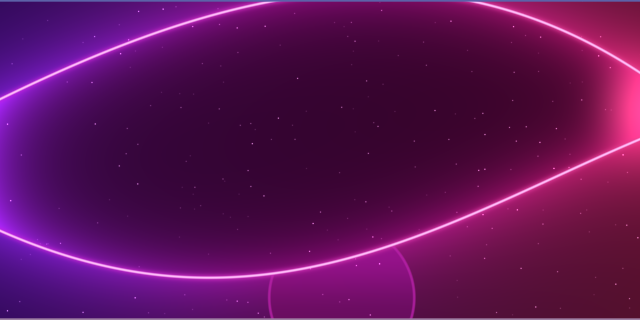
A Shadertoy shader for this background:

```glsl
// A neon lens: two glowing curves cross a violet-to-wine backdrop, with a disc below.
// Each curve is a quartic; its slope turns vertical offset into approximate distance.
// Hashed cells scatter the stars. Units: canvas height = 1, origin at lower left.

// Curves: height at x = 0, then the coefficients of x, x^2, x^3, x^4
const float UPPER_START = 0.690;
const vec4 UPPER_COEF = vec4(0.487, -0.0954, -0.0637, 0.0);
const float LOWER_START = 0.279;
const vec4 LOWER_COEF = vec4(-0.4414, 0.3044, 0.0647, -0.0354);

const float LINE_HALF_WIDTH = 0.0035;
const float HALO_REACH = 0.011;
const float INNER_REACH = 0.095;
const float OUTER_REACH = 0.13;
const float GLOW_GAIN = 0.58;

const vec2 DISC_CENTER = vec2(1.068, 0.07);
const float DISC_RADIUS = 0.2266;
const vec3 DISC_TOP = vec3(0.60, 0.07, 0.56);
const vec3 DISC_BOTTOM = vec3(0.42, 0.05, 0.38);
const vec3 DISC_RIM = vec3(0.72, 0.13, 0.66);

const vec3 INNER_LEFT = vec3(0.19, 0.02, 0.23);
const vec3 INNER_RIGHT = vec3(0.21, 0.01, 0.13);
const vec3 OUTER_LEFT = vec3(0.17, 0.03, 0.31);
const vec3 OUTER_RIGHT = vec3(0.32, 0.06, 0.17);
const vec3 GLOW_VIOLET = vec3(0.50, 0.13, 0.80);
const vec3 GLOW_MAGENTA = vec3(0.58, 0.05, 0.50);
const vec3 GLOW_PINK = vec3(0.72, 0.11, 0.40);
const vec3 TIP_PINK = vec3(0.66, 0.24, 0.36);
const vec3 CORE_COLOR = vec3(1.0, 0.74, 0.98);
const vec3 STAR_COLOR = vec3(0.90, 0.68, 0.88);
const vec3 TOP_EDGE = vec3(0.36, 0.38, 0.66);
const vec3 BOTTOM_EDGE = vec3(0.62, 0.50, 0.64);
const float EDGE_WIDTH = 0.0035;
const float STAR_RADIUS = 0.0022;

float hash(vec2 p) {
    vec3 q = fract(vec3(p.xyx) * 0.1031);
    q += dot(q, q.yzx + 33.33);
    return fract((q.x + q.y) * q.z);
}

// Signed distance to a quartic curve, positive above it
float curveDistance(vec2 p, float start, vec4 k) {
    float x = p.x;
    float height = start + x * (k.x + x * (k.y + x * (k.z + x * k.w)));
    float slope = k.x + x * (2.0 * k.y + x * (3.0 * k.z + x * 4.0 * k.w));
    return (p.y - height) / sqrt(1.0 + slope * slope);
}

// One star at most per cell, kept away from the cell borders
float starLayer(vec2 p, float cellSize, float density, float seed, float px) {
    vec2 cell = floor(p / cellSize);
    vec2 id = cell + seed;
    vec2 jitter = 0.2 + 0.6 * vec2(hash(id + 7.1), hash(id + 19.7));
    float d = length(p - (cell + jitter) * cellSize);
    float radius = max(STAR_RADIUS, 0.55 * px);
    float shine = hash(id + 41.3);
    return step(hash(id), density) * mix(0.15, 1.0, shine * shine)
        * exp(-d * d / (radius * radius));
}

void mainImage(out vec4 fragColor, in vec2 fragCoord) {
    float px = 1.0 / iResolution.y;
    vec2 p = fragCoord * px;
    float width = iResolution.x * px;
    p.x *= 2.0 / width;
    float across = p.x * 0.5;

    float upper = curveDistance(p, UPPER_START, UPPER_COEF);
    float lower = curveDistance(p, LOWER_START, LOWER_COEF);
    float inside = smoothstep(-px, px, min(-upper, lower));
    float below = smoothstep(px, -px, lower);

    // Backdrop and the disc hanging under the lower curve
    vec3 color = mix(mix(OUTER_LEFT, OUTER_RIGHT, across),
                     mix(INNER_LEFT, INNER_RIGHT, across), inside);

    // Wide glow along both curves, violet to pink
    vec3 tint = mix(GLOW_VIOLET, GLOW_MAGENTA, smoothstep(0.0, 0.5, across));
    tint = mix(tint, GLOW_PINK, smoothstep(0.5, 1.0, across));
    vec2 d = abs(vec2(upper, lower));
    vec2 glow = exp(-d / mix(OUTER_REACH, INNER_REACH, inside));
    color += GLOW_GAIN * tint * (1.0 - (1.0 - glow.x) * (1.0 - glow.y));

    // Light at the two ends of the lens
    color += inside * GLOW_VIOLET * 0.42 * exp(-p.x / 0.11);
    vec2 tip = (p - vec2(2.02, 0.66)) / vec2(0.13, 0.16);
    color += TIP_PINK * exp(-dot(tip, tip)) * mix(0.45, 1.0, inside);

    float disc = length(p - DISC_CENTER) - DISC_RADIUS;
    vec3 discFill = mix(DISC_BOTTOM, DISC_TOP, smoothstep(0.0, 0.22, p.y));
    color = mix(color, discFill, 0.9 * below * smoothstep(px, -px, disc));
    float rim = smoothstep(0.004 + px, 0.004 - px, abs(disc));
    color = mix(color, DISC_RIM, 0.8 * below * rim);

    // Stars in three sizes of cell
    float stars = 0.0;
    for (int i = 0; i < 3; i++) {
        float layer = float(i);
        stars += starLayer(p, 0.045 + 0.03 * layer, 0.16, 53.0 * layer, px);
    }
    color += STAR_COLOR * min(stars, 1.0) * 0.75;

    // Bright neon lines with a tight halo
    float line = min(d.x, d.y);
    vec3 halo = mix(vec3(0.75, 0.13, 0.85), vec3(0.90, 0.25, 0.55), across);
    color = mix(color, halo, 0.75 * exp(-line * line / (HALO_REACH * HALO_REACH)));
    color = mix(color, CORE_COLOR,
        smoothstep(LINE_HALF_WIDTH + px, LINE_HALF_WIDTH - px, line));

    // Thin pale borders at top and bottom
    color = mix(color, TOP_EDGE, smoothstep(EDGE_WIDTH + px, EDGE_WIDTH, 1.0 - p.y));
    color = mix(color, BOTTOM_EDGE, smoothstep(EDGE_WIDTH + px, EDGE_WIDTH, p.y));
    fragColor = vec4(clamp(color, 0.0, 1.0), 1.0);
}
```
